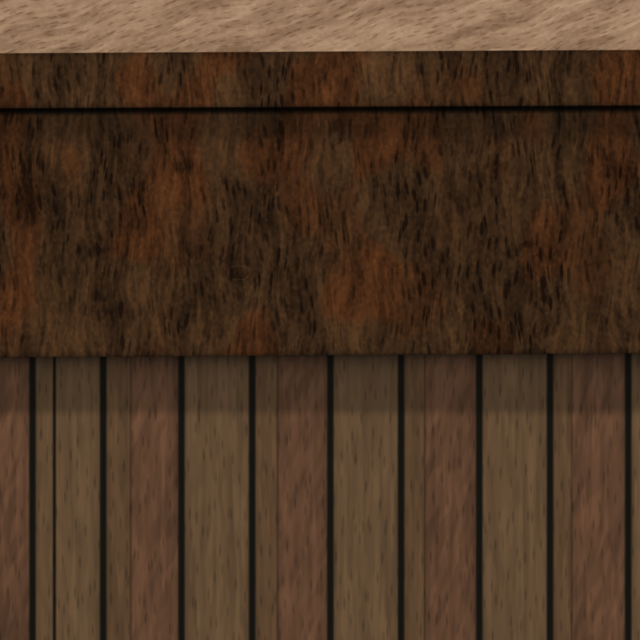
Give the GLSL for this texture, as a Shadertoy shader.

```glsl
vec2 hash2(vec2 p) {
    vec3 q = fract(p.xyx * vec3(0.1031, 0.1030, 0.0973));
    q += dot(q, q.yzx + 33.33);
    return fract((q.xx + q.yz) * q.zy);
}

// Cellular noise: x = distance to nearest seed, y = blended seed tone
vec2 cells(vec2 p) {
    vec2 id = floor(p), f = fract(p);
    float nearest = 4.0, tone = 0.0, total = 0.0;
    for (int j = -1; j <= 1; j++)
    for (int i = -1; i <= 1; i++) {
        vec2 o = vec2(i, j);
        vec2 h = hash2(id + o);
        vec2 d = o + h - f;
        float d2 = dot(d, d), w = exp(-6.0 * d2);
        nearest = min(nearest, d2);
        tone += w * fract(h.x * 7.3 + h.y * 13.7);
        total += w;
    }
    return vec2(sqrt(nearest), tone / total);
}

// Centred tone in -0.5 .. 0.5
float grain(vec2 p, vec2 scale) { return cells(p * scale).y - 0.5; }

float above(float edge, float v, float soft) { return smoothstep(edge - soft, edge + soft, v); }

float lineMask(float d, float halfWidth, float soft) {
    return 1.0 - smoothstep(halfWidth - soft, halfWidth + soft, abs(d));
}

// Dark bruises and knots, repeating along the board
float bruises(vec2 p, float period) {
    const vec4 spots[7] = vec4[7](
        vec4(0.052, 0.694, 0.022, 0.048), vec4(0.137, 0.610, 0.034, 0.010),
        vec4(0.286, 0.740, 0.018, 0.012), vec4(0.417, 0.675, 0.022, 0.052),
        vec4(0.371, 0.577, 0.021, 0.013), vec4(0.527, 0.790, 0.007, 0.030),
        vec4(0.170, 0.530, 0.010, 0.030));
    float sum = 0.0;
    for (int i = 0; i < 7; i++) {
        vec2 d = p - spots[i].xy;
        d.x = mod(d.x + 0.5 * period, period) - 0.5 * period;
        d /= spots[i].zw;
        sum += exp(-dot(d, d));
    }
    return min(sum, 1.0);
}

vec3 darkBoard(vec2 p) {
    vec2 warp = vec2(0.004 * sin(p.y * 41.0 + 3.0 * sin(p.x * 23.0)), 0.0);
    vec2 q = p + warp;
    float patches = grain(q, vec2(17.0, 8.0));
    float fibre = grain(q, vec2(75.0, 8.0));
    float fine = grain(q, vec2(190.0, 32.0));
    float grit = grain(p, vec2(220.0, 170.0));
    float tone = 0.52 + 0.32 * patches + 0.32 * fibre + 0.32 * fine + 0.24 * grit;

    // Short upright cracks, denser in the darker patches
    float crack = 1.0 - smoothstep(0.10, 0.32, cells(q * vec2(85.0, 20.0) + 9.0).x);
    tone -= crack * (0.26 - 0.35 * patches);
    vec2 rough = vec2(grain(p, vec2(60.0)), grain(p + 3.0, vec2(50.0))) * 0.025;
    tone -= 0.30 * bruises(p + rough, 0.677);

    // Knot with a pale rim
    vec2 k = (p + 0.4 * rough - vec2(0.371, 0.577)) / vec2(0.018, 0.011);
    tone += 0.22 * lineMask(length(k) - 0.9, 0.12, 0.12);

    vec3 c = mix(vec3(0.105, 0.067, 0.040), vec3(0.345, 0.235, 0.140), clamp(tone, 0.0, 1.2));
    float warmth = smoothstep(-0.05, 0.35, grain(p + 5.0, vec2(16.0, 10.0)));
    return c * mix(vec3(1.0), vec3(1.10, 0.95, 0.85), warmth);
}

vec3 paleTop(vec2 p) {
    float a = 0.32;
    vec2 q = mat2(cos(a), -sin(a), sin(a), cos(a)) * p;
    q.y += 0.004 * sin(q.x * 19.0) + 0.002 * sin(q.x * 47.0 + 1.0);
    float tone = 0.55 + 0.50 * grain(q, vec2(9.0, 60.0)) + 0.42 * grain(q, vec2(36.0, 200.0));
    tone += 0.20 * grain(p, vec2(190.0, 210.0));
    float pore = 1.0 - smoothstep(0.08, 0.30, cells(q * vec2(30.0, 120.0)).x);
    return mix(vec3(0.47, 0.36, 0.27), vec3(0.70, 0.575, 0.46), tone - 0.32 * pore);
}

vec3 slats(vec2 p, float px) {
    float period = 0.2327, second = 0.1105, soft = 0.0012 + px;
    float x = p.x - 0.0508;
    float k = floor(x / period), s = x - k * period;
    float seam = second + 0.043 - 0.003 * max(k, 0.0);
    float isRed = above(seam, s, soft), isStrip = above(second, s, soft);
    vec3 c = mix(vec3(0.370, 0.285, 0.200), vec3(0.350, 0.262, 0.182), isStrip);
    c = mix(c, vec3(0.358, 0.252, 0.182), isRed);

    // Straight fibres, with slanted flecks on the red planks
    float fibre = 0.16 * grain(p, vec2(120.0, 7.0)) + 0.13 * grain(p, vec2(190.0, 28.0));
    vec2 slant = vec2(p.x - 0.28 * p.y, p.y);
    float flecks = 0.20 * grain(slant, vec2(110.0, 26.0));
    float pore = 1.0 - smoothstep(0.06, 0.24, cells(p * vec2(75.0, 17.0)).x);
    c *= 1.0 + fibre + flecks * isRed - 0.13 * pore;

    // Seams and recessed grooves
    c *= 1.0 - 0.30 * lineMask(s - seam, 0.0012, soft);
    c *= 1.0 - 0.75 * lineMask(p.x - 0.085, 0.0022, soft);
    float toGroove = min(min(s, period - s), abs(s - second));
    c *= 1.0 - 0.22 * exp(-max(toGroove - 0.004, 0.0) / 0.004);
    return mix(c, vec3(0.085, 0.080, 0.065), lineMask(toGroove, 0.0047, soft));
}

void mainImage(out vec4 fragColor, in vec2 fragCoord) {
    vec2 p = fragCoord / iResolution.xy;
    float px = 1.0 / iResolution.y, soft = 0.0008 + 0.6 * px;
    float topEdge = mix(0.9167, 0.9220, p.x);
    float lipEdge = mix(0.8307, 0.8350, p.x);
    float boardEdge = mix(0.4414, 0.4480, p.x);

    // Slatted wall under the cast shadow
    vec3 color = slats(p, px);
    color *= 1.0 - 0.20 * above(0.355, p.y, 0.010);
    color *= 1.0 - 0.50 * exp(-max(boardEdge - p.y, 0.0) / 0.014);

    // Front board, shaded beneath the lip
    vec3 board = darkBoard(p);
    float drop = max(lipEdge - p.y, 0.0);
    vec3 front = board * (1.0 - 0.22 * (1.0 - smoothstep(0.035, 0.065, drop)));
    front *= 1.0 - 0.85 * (1.0 - smoothstep(0.003, 0.014, drop));
    front *= 1.0 - 0.35 * exp(-max(p.y - boardEdge, 0.0) / 0.005);
    color = mix(color, front, above(boardEdge, p.y, soft));

    // Projecting lip and pale upper surface
    vec3 lip = board * (1.06 - 0.40 * exp(-max(p.y - lipEdge, 0.0) / 0.004));
    lip *= 1.0 - 0.25 * exp(-max(topEdge - p.y, 0.0) / 0.004);
    color = mix(color, lip, above(lipEdge, p.y, soft));
    color = mix(color, paleTop(p), above(topEdge, p.y, soft));
    fragColor = vec4(color, 1.0);
}
```
